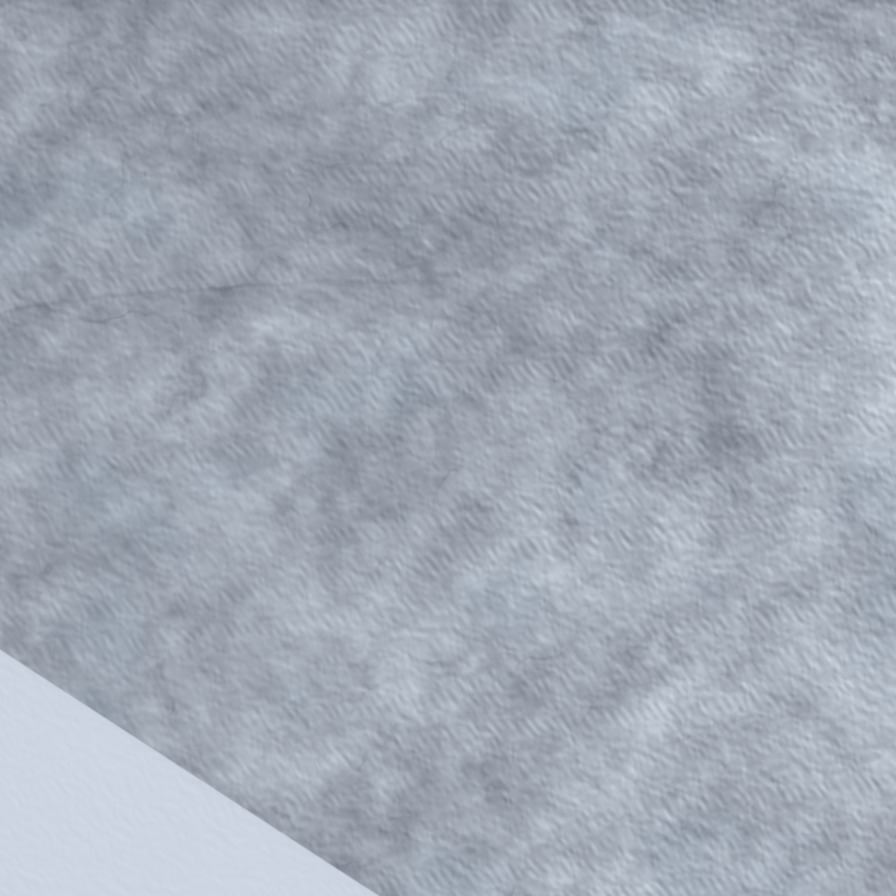
Write a Shadertoy shader that draws this texture.

```glsl
#define PLASTER vec3(0.614, 0.643, 0.688)
#define PAPER vec3(0.806, 0.836, 0.886)
#define COOL_TINT vec3(-0.006, 0.003, 0.005)
#define CLOUD_CONTRAST 0.22
#define MOTTLE_CONTRAST 0.17
#define STAIN_DEPTH 0.060
#define VEIN_DEPTH 0.046
#define RELIEF 0.130
#define GRAIN_SCALE 215.0
#define STAIN_COUNT 12
#define FOLD_NORMAL vec2(0.545, 0.838)
#define FOLD_OFFSET 0.2306

float hash(vec2 p) {
    return fract(sin(dot(p, vec2(127.1, 311.7))) * 43758.5);
}

float noise(vec2 p) {
    vec2 cell = floor(p), f = fract(p);
    f = f * f * (3.0 - 2.0 * f);
    float low = mix(hash(cell), hash(cell + vec2(1, 0)), f.x);
    float high = mix(hash(cell + vec2(0, 1)), hash(cell + vec2(1, 1)), f.x);
    return mix(low, high, f.y);
}

float fbm(vec2 p) {
    float sum = 0.0, amplitude = 0.5;
    for (int i = 0; i < 5; i++) {
        sum += amplitude * noise(p);
        p = mat2(1.6, 1.2, -1.2, 1.6) * p + 17.3;
        amplitude *= 0.5;
    }
    return sum / 0.97;
}

vec2 rotate(vec2 p, float angle) {
    float c = cos(angle), s = sin(angle);
    return vec2(c * p.x - s * p.y, s * p.x + c * p.y);
}

// Height of the fine grain: layers drawn out a little along the falling diagonal
float grainHeight(vec2 p) {
    p += 0.005 * vec2(noise(p * 57.0), noise(p * 53.0 + 31.0));
    vec2 stretch = vec2(0.72, 1.0) * GRAIN_SCALE;
    float fine = noise(rotate(p, 0.95) * stretch + 300.0);
    float medium = noise(rotate(p, 0.55) * stretch * 0.63 + 370.0);
    float coarse = noise(rotate(p, 1.25) * stretch * 0.37 + 440.0);
    return 0.50 * fine + 0.45 * medium + 0.30 * coarse;
}

float emboss(vec2 p) {
    vec2 toLight = vec2(0.0011, 0.0017);
    return grainHeight(p - toLight) - grainHeight(p + toLight);
}

// Ragged dark blots at hashed places, broken up by the grain
float stains(vec2 p) {
    vec2 ragged = p + 0.10 * (vec2(fbm(p * 21.0), fbm(p * 21.0 + 60.0)) - 0.5);
    float amount = 0.0;
    for (int i = 0; i < STAIN_COUNT; i++) {
        float id = float(i);
        vec2 center = vec2(hash(vec2(id, 3.0)), hash(vec2(id, 8.0)));
        float radius = mix(0.025, 0.075, hash(vec2(id, 5.0)));
        float blot = 1.0 - smoothstep(0.4 * radius, radius, length(ragged - center));
        amount = max(amount, blot * mix(0.4, 1.0, hash(vec2(id, 9.0))));
    }
    return amount * smoothstep(0.2, 0.7, fbm(p * 75.0)) * 1.2;
}

// Short broken creases along the level lines of a noise field
float veins(vec2 p) {
    float ridge = abs(fbm(p * 13.0 + 23.0) - 0.5);
    float gaps = smoothstep(0.46, 0.66, fbm(p * 14.0 + 71.0));
    float smudge = smoothstep(0.25, 0.60, fbm(p * 70.0 + 12.0));
    return (1.0 - smoothstep(0.0, 0.045, ridge)) * gaps * smudge;
}

// Long shallow crack with a soft shade below it
float crack(vec2 p) {
    float d = p.y - 0.648 - 0.06 * sqrt(p.x) - 0.012 * (fbm(p * 22.0) - 0.5);
    float fade = 1.0 - smoothstep(0.35, 0.58, p.x);
    float line = 1.0 - smoothstep(0.0005, 0.0042, abs(d));
    line *= smoothstep(0.2, 0.5, fbm(p * 35.0 + 4.0));
    float shade = smoothstep(-0.06, 0.0, d) * (1.0 - smoothstep(-0.003, 0.003, d));
    return fade * (0.036 * line + 0.016 * shade);
}

vec3 plaster(vec2 p) {
    vec2 warp = vec2(fbm(p * 5.0 + 9.0), fbm(p * 5.0 + 35.0)) - 0.5;
    float tone = CLOUD_CONTRAST * (fbm(p * 5.0 + warp + 5.0) - 0.5);
    tone += MOTTLE_CONTRAST * (fbm(p * 38.0 + 2.0 * warp + 50.0) - 0.5);
    tone -= STAIN_DEPTH * stains(p) + VEIN_DEPTH * veins(p) + crack(p);
    tone += RELIEF * mix(0.75, 1.2, smoothstep(0.2, 0.9, p.x)) * emboss(p);

    // Uneven light: dim at the left and top, brighter to the upper right
    tone += 0.034 * (smoothstep(0.0, 0.9, p.x) - 0.5);
    tone += 0.026 * smoothstep(0.25, 0.75, p.y) * smoothstep(0.3, 0.9, p.x);
    tone -= 0.065 * exp((p.y - 1.0) / 0.022);

    float cool = smoothstep(0.56, 0.76, fbm(p * 9.0 + 90.0));
    return PLASTER + tone * vec3(0.98, 1.02, 1.0) + COOL_TINT * cool;
}

vec3 paper(vec2 p, float d) {
    float tone = 0.026 * emboss(p) + 0.012 * (fbm(p * 7.0) - 0.5);
    return PAPER + tone - 0.010 * exp(d / 0.010);
}

void mainImage(out vec4 fragColor, in vec2 fragCoord) {
    vec2 p = fragCoord / iResolution.xy;
    float d = dot(p, FOLD_NORMAL) - FOLD_OFFSET;
    float edge = max(0.0016, 0.8 / iResolution.y);

    // Plaster shaded beside the sheet, then the sheet over its corner
    vec3 wall = plaster(p) - 0.020 * exp(-max(d, 0.0) / 0.025);
    vec3 color = mix(paper(p, min(d, 0.0)), wall, smoothstep(-edge, edge, d));
    fragColor = vec4(color, 1.0);
}
```
